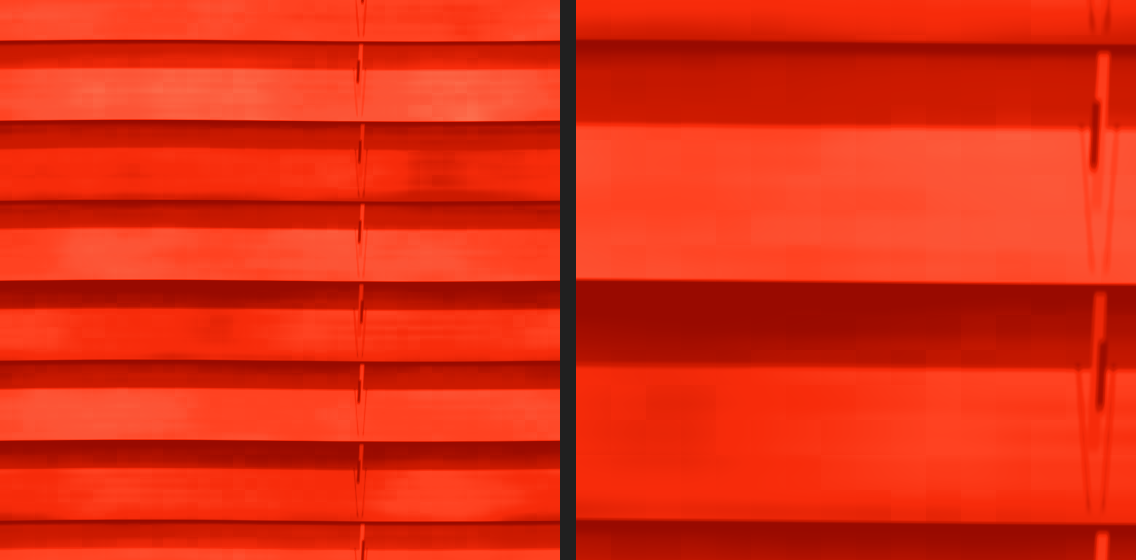
Left, the full canvas; right, a detail of the centre.
Reproduce this texture procedurally as a WebGL 1 fragment shader.

```glsl
precision highp float;

uniform vec2 u_resolution;

const float TAU = 6.2831853;

// Slat layout: lengths in slat heights unless noted
const float SLATS = 7.0;
const float PHASE = 0.52;
const float SHADOW_END = 0.345;
const float SHADOW_BLUR = 0.025;
const float EDGE_SWAY = 0.012;
const float GROOVE_BELOW = 0.07;
const float GROOVE_ABOVE = 0.025;

// Tones are positions on the colour ramp, 0 to 1
const float FACE_TONE = 0.62;
const float FACE_SWING = 0.21;
const float SHADOW_TONE = 0.19;
const float PATCH_AMOUNT = 0.26;
const float STREAK_AMOUNT = 0.06;
const float BLOCK_AMOUNT = 0.035;
const float BLOCKS = 48.0;

// Cord: horizontal lengths in canvas widths
const float CORD_X = 0.644;
const float CORD_HALF = 0.0035;
const float LADDER_SPREAD = 0.014;
const float SOFT = 0.002;

const vec3 MAROON = vec3(0.60, 0.04, 0.00);
const vec3 BRICK = vec3(0.80, 0.10, 0.00);
const vec3 RED = vec3(0.97, 0.17, 0.04);
const vec3 VERMILION = vec3(1.00, 0.26, 0.13);
const vec3 CORAL = vec3(0.99, 0.33, 0.21);
const vec3 SALMON = vec3(0.99, 0.45, 0.32);

float hash(vec2 p) {
  return fract(sin(dot(p, vec2(127.1, 311.7))) * 43758.5453);
}

// Value noise that wraps horizontally after period cells
float noise(vec2 p, float period) {
  vec2 i = floor(p);
  vec2 w = smoothstep(0.0, 1.0, p - i);
  float x0 = mod(i.x, period);
  float x1 = mod(i.x + 1.0, period);
  float low = mix(hash(vec2(x0, i.y)), hash(vec2(x1, i.y)), w.x);
  float high = mix(hash(vec2(x0, i.y + 1.0)), hash(vec2(x1, i.y + 1.0)), w.x);
  return mix(low, high, w.y);
}

vec3 ramp(float t) {
  vec3 c = mix(MAROON, BRICK, smoothstep(0.0, 0.25, t));
  c = mix(c, RED, smoothstep(0.25, 0.48, t));
  c = mix(c, VERMILION, smoothstep(0.48, 0.65, t));
  c = mix(c, CORAL, smoothstep(0.65, 0.8, t));
  return mix(c, SALMON, smoothstep(0.8, 1.0, t));
}

float line(float d, float halfWidth) {
  return 1.0 - smoothstep(halfWidth - SOFT, halfWidth + SOFT, abs(d));
}

// Soft-ended interval from a to b
float span(float a, float b, float t) {
  return smoothstep(a, a + 0.05, t) * (1.0 - smoothstep(b - 0.08, b, t));
}

void main() {
  vec2 uv = gl_FragCoord.xy / u_resolution;

  // Slat index and position from its shadowed top to its lower lip
  float v = (1.0 - uv.y) * SLATS - PHASE + EDGE_SWAY * sin(TAU * uv.x);
  float row = mod(floor(v), SLATS);
  float f = fract(v);
  float alternate = cos(0.5 * TAU * row);

  // Uneven sheen, fine streaks and faint blocky blotches
  float patches = noise(vec2(uv.x * 5.0, row * 7.0 + f * 1.5), 5.0) - 0.5;
  patches += 0.4 * (noise(vec2(uv.x * 13.0, row * 9.0 + f * 3.0), 13.0) - 0.5);
  float streaks = noise(vec2(uv.x * 4.0, row * 31.0 + f * 16.0), 4.0) - 0.5;
  float blocks = hash(floor(uv * BLOCKS)) - 0.5;
  float wear = STREAK_AMOUNT * streaks + BLOCK_AMOUNT * blocks;

  // Lit face, and the shadow cast by the slat above
  float face = FACE_TONE + FACE_SWING * alternate * exp(-0.3 * row);
  face += PATCH_AMOUNT * patches + wear;
  face -= 0.08 * smoothstep(0.8, 1.0, f) * (1.0 - alternate);
  float shade = SHADOW_TONE + 0.1 * cos(TAU * row / SLATS) + 0.05 * alternate;
  shade += 0.2 * (f / SHADOW_END - 0.5) + 0.4 * PATCH_AMOUNT * patches + wear;
  float lit = smoothstep(SHADOW_END - SHADOW_BLUR, SHADOW_END + SHADOW_BLUR, f);
  float tone = mix(shade, face, lit);

  // Dark groove under each lip
  float groove = 1.0 - smoothstep(0.0, GROOVE_BELOW, f);
  groove = max(groove, smoothstep(1.0 - GROOVE_ABOVE, 1.0, f));
  tone = mix(tone, 0.0, groove);

  // Ladder strings converge on the lip below
  float lean = 0.004 * (hash(vec2(row, 3.0)) - 0.5);
  float x = uv.x - CORD_X - lean;
  float spread = LADDER_SPREAD * (1.0 - 0.75 * f);
  float ladder = line(abs(x) - spread, 0.0015) * span(0.3, 0.97, f);
  tone -= 0.16 * ladder;

  // Hanging cord with a dark slit beside its lower end
  float cord = x - 0.003 + 0.007 * f;
  float strand = line(cord, CORD_HALF) * span(0.0, 0.72, f);
  tone = mix(tone, 0.56 + 0.1 * alternate, 0.85 * strand);
  float side = hash(vec2(row, 8.0)) > 0.8 ? 1.0 : -1.0;
  float slit = line(cord - side * 0.003, 0.0025) * span(0.2, 0.55, f);
  tone = mix(tone, 0.0, 0.85 * slit);

  gl_FragColor = vec4(ramp(clamp(tone, 0.0, 1.0)), 1.0);
}
```
